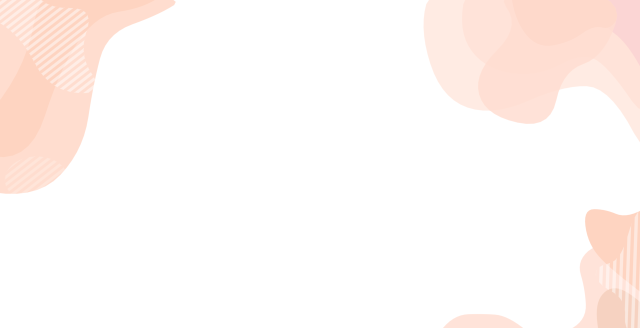
Give the GLSL for this background, as a Shadertoy shader.

```glsl
const vec2 GRID = vec2(768.0, 392.0);   // layout units across the canvas
const int CURVE_STEPS = 7;

const vec3 PAPER = vec3(1.0);
const vec3 MIST = vec3(1.0, 0.922, 0.89);
const vec3 BLUSH = vec3(1.0, 0.89, 0.85);
const vec3 PEACH = vec3(1.0, 0.867, 0.81);
const vec3 PETAL = vec3(1.0, 0.868, 0.82);
const vec3 CORAL = vec3(0.995, 0.83, 0.755);
const vec3 SHELL = vec3(0.995, 0.85, 0.795);
const vec3 ROSE = vec3(0.985, 0.835, 0.83);
const vec3 SAND = vec3(0.965, 0.825, 0.755);

const float PETAL_ALPHA = 0.85;
const float STRIPE_ALPHA = 0.48;
const float FAINT_ALPHA = 0.22;
const float STRIPE_SPACING = 7.0;
const float UPRIGHT_SPACING = 8.0;
const vec2 DIAGONAL = vec2(0.61, 0.79);
const vec2 UPRIGHT = vec2(0.999, 0.035);

// Signed distance to a closed quadratic B-spline
float blob(vec2 p, vec2 c[8]) {
    vec2 lo = c[0], hi = c[0];
    for (int i = 1; i < 8; i++) {
        lo = min(lo, c[i]);
        hi = max(hi, c[i]);
    }
    if (any(lessThan(p, lo - 4.0)) || any(greaterThan(p, hi + 4.0))) return 1e3;

    float nearest = 1e6, side = 1.0;
    vec2 a = 0.5 * (c[7] + c[0]);
    for (int i = 0; i < 8; i++) {
        vec2 start = a;
        vec2 end = 0.5 * (c[i] + c[(i + 1) % 8]);
        for (int k = 1; k <= CURVE_STEPS; k++) {
            float t = float(k) / float(CURVE_STEPS);
            vec2 b = mix(mix(start, c[i], t), mix(c[i], end, t), t);
            vec2 edge = b - a, rel = p - a;
            vec2 gap = rel - edge * clamp(dot(rel, edge) / dot(edge, edge), 0.0, 1.0);
            nearest = min(nearest, dot(gap, gap));
            // Flip the side whenever a horizontal ray crosses this edge
            if ((a.y > p.y) != (b.y > p.y) && rel.x < edge.x * rel.y / edge.y) side = -side;
            a = b;
        }
    }
    return side * sqrt(nearest);
}

float ellipse(vec2 p, vec2 center, vec2 radius) {
    return (length((p - center) / radius) - 1.0) * min(radius.x, radius.y);
}

float stripes(vec2 p, vec2 normal, float spacing) {
    return (abs(fract(dot(p, normal) / spacing) - 0.5) - 0.25) * spacing;
}

void paint(inout vec3 col, vec3 ink, float d, float alpha) {
    float soft = 0.7 * GRID.y / iResolution.y;
    col = mix(col, ink, alpha * (1.0 - smoothstep(-soft, soft, d)));
}

void topLeft(inout vec3 col, vec2 p) {
    float body = blob(p, vec2[8](vec2(-80, -60), vec2(-60, 222), vec2(45, 238), vec2(100, 180),
        vec2(112, 100), vec2(128, 40), vec2(190, 18), vec2(228, -6)));
    float fold = blob(p, vec2[8](vec2(-50, 180), vec2(36, 194), vec2(72, 82), vec2(115, 18),
        vec2(170, 10), vec2(205, -12), vec2(50, -30), vec2(32, 82)));
    float patch_ = blob(p, vec2[8](vec2(-30, 10), vec2(25, 42), vec2(58, 108), vec2(128, 114),
        vec2(94, 65), vec2(114, 9), vec2(52, 10), vec2(30, -30)));
    float lines = stripes(p, DIAGONAL, STRIPE_SPACING);
    float spot = max(body, ellipse(p, vec2(44, 215), vec2(38, 28)));
    paint(col, PEACH, body, 1.0);
    paint(col, CORAL, fold, 1.0);
    paint(col, PAPER, max(patch_, lines), STRIPE_ALPHA);
    paint(col, PAPER, max(spot, lines), FAINT_ALPHA);
}

void topRight(inout vec3 col, vec2 p) {
    paint(col, MIST, blob(p, vec2[8](vec2(520, -25), vec2(503, 35), vec2(530, 118), vec2(592, 139),
        vec2(676, 102), vec2(732, 104), vec2(790, 215), vec2(820, -40))), 1.0);
    paint(col, BLUSH, blob(p, vec2[8](vec2(562, -30), vec2(550, 40), vec2(583, 83), vec2(645, 92),
        vec2(700, 62), vec2(732, 82), vec2(785, 160), vec2(820, -40))), 1.0);
    paint(col, ROSE, blob(p, vec2[8](vec2(715, -30), vec2(720, 28), vec2(752, 50), vec2(785, 110),
        vec2(830, 110), vec2(840, 0), vec2(830, -50), vec2(770, -60))), 1.0);
    float lobe = blob(p, vec2[8](vec2(590, -15), vec2(625, 32), vec2(568, 88), vec2(582, 138),
        vec2(660, 155), vec2(675, 85), vec2(725, 68), vec2(752, -10)));
    float crown = blob(p, vec2[8](vec2(610, -30), vec2(618, 25), vec2(645, 58), vec2(685, 50),
        vec2(712, 30), vec2(735, 36), vec2(750, 0), vec2(755, -40)));
    paint(col, PETAL, lobe, PETAL_ALPHA);
    paint(col, SHELL, max(crown, lobe), 1.0);
}

void bottomRight(inout vec3 col, vec2 p) {
    paint(col, BLUSH, blob(p, vec2[8](vec2(518, 408), vec2(545, 376), vec2(580, 375), vec2(608, 377),
        vec2(645, 405), vec2(640, 440), vec2(580, 450), vec2(520, 440))), 1.0);
    paint(col, BLUSH, blob(p, vec2[8](vec2(670, 402), vec2(704, 382), vec2(702, 345), vec2(692, 312),
        vec2(720, 288), vec2(800, 300), vec2(830, 380), vec2(780, 440))), 1.0);
    paint(col, CORAL, blob(p, vec2[8](vec2(700, 250), vec2(726, 250), vec2(752, 261), vec2(790, 240),
        vec2(840, 300), vec2(810, 380), vec2(730, 320), vec2(705, 290))), 1.0);
    paint(col, SAND, blob(p, vec2[8](vec2(720, 410), vec2(714, 365), vec2(728, 344), vec2(750, 345),
        vec2(790, 380), vec2(830, 400), vec2(800, 440), vec2(730, 440))), 1.0);
    float panel = blob(p, vec2[8](vec2(715, 318), vec2(745, 312), vec2(762, 250), vec2(800, 225),
        vec2(810, 440), vec2(748, 400), vec2(752, 358), vec2(715, 338)));
    paint(col, PAPER, max(panel, stripes(p, UPRIGHT, UPRIGHT_SPACING)), STRIPE_ALPHA);
}

void mainImage(out vec4 fragColor, in vec2 fragCoord) {
    vec2 uv = fragCoord / iResolution.xy;
    vec2 p = vec2(uv.x, 1.0 - uv.y) * GRID;   // layout runs down from the top
    vec3 col = PAPER;
    topLeft(col, p);
    topRight(col, p);
    bottomRight(col, p);
    fragColor = vec4(col, 1.0);
}
```
